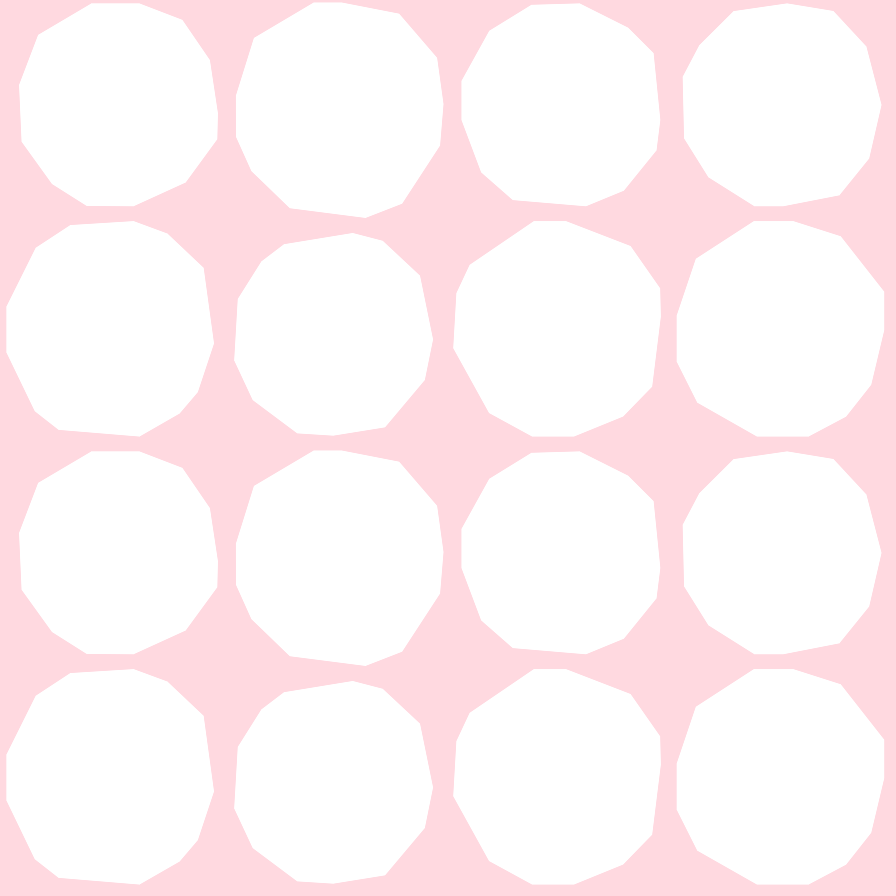
Write a three.js fragment shader that draws this pattern.

```glsl
// Four by four white paper-cut dots on pale pink, the rows alternating in two kinds.
// Each dot is a rough polygon: hashed corners on an ellipse, flattened against its
// bounding box, and filled through a signed distance. Shapes recur every two rows.

varying vec2 vUv;

const int CORNERS = 13;

vec2 hash2(vec2 p) {
  vec2 q = vec2(dot(p, vec2(127.1, 311.7)), dot(p, vec2(269.5, 183.3)));
  return fract(sin(q) * 43758.5);
}

// Corner i of a dot, jittered in angle and radius
vec2 corner(int i, float seed, vec2 halfSize) {
  float k = mod(float(i), float(CORNERS));
  vec2 jitter = hash2(vec2(k, seed + 3.0)) - 0.5;
  float angle = 6.2831853 * (k + 0.65 * jitter.x) / float(CORNERS);
  vec2 v = (1.04 + 0.05 * jitter.y) * vec2(cos(angle), sin(angle));
  return halfSize * clamp(v, -1.0, 1.0);
}

// Signed distance to the cut polygon, negative inside
float cutDot(vec2 p, float seed, vec2 halfSize) {
  float nearest = 1e3;
  float side = 1.0;
  vec2 a = corner(0, seed, halfSize);
  for (int i = 1; i <= CORNERS; i++) {
    vec2 b = corner(i, seed, halfSize);
    vec2 edge = b - a;
    vec2 w = p - a;
    vec2 gap = w - edge * clamp(dot(w, edge) / dot(edge, edge), 0.0, 1.0);
    nearest = min(nearest, dot(gap, gap));
    // Flip the sign at each edge crossed by a ray to the right
    bool spans = (a.y > p.y) != (b.y > p.y);
    if (spans && w.x < edge.x * w.y / edge.y) side = -side;
    a = b;
  }
  return side * sqrt(nearest);
}

void main() {
  // Grid, raised a little so that every dot stays inside its cell
  vec2 grid = vUv * 4.0 - vec2(0.0, 0.024);
  vec2 cell = floor(grid);
  float column = mod(cell.x, 4.0);
  float oddRow = mod(cell.y, 2.0);

  // The second column sits lower and swaps the large and small rows
  float second = float(column == 1.0);
  float large = abs(1.0 - oddRow - second);
  vec2 halfSize = mix(vec2(0.444, 0.453), vec2(0.4635, 0.481), large);
  vec2 offset = vec2(
    mix(-0.008 - 0.0026 * column, 0.029 - 0.0125 * column, oddRow),
    mix(0.008, -0.016, second));

  float d = cutDot(grid - cell - 0.5 - offset, column + 4.0 * oddRow, halfSize);
  float blur = 2.0 * fwidth(vUv.x) + 1e-5;
  float paper = 1.0 - smoothstep(-blur, blur, d);

  vec3 pink = vec3(1.0, 0.85, 0.88);
  gl_FragColor = vec4(mix(pink, vec3(1.0), paper), 1.0);
}
```
